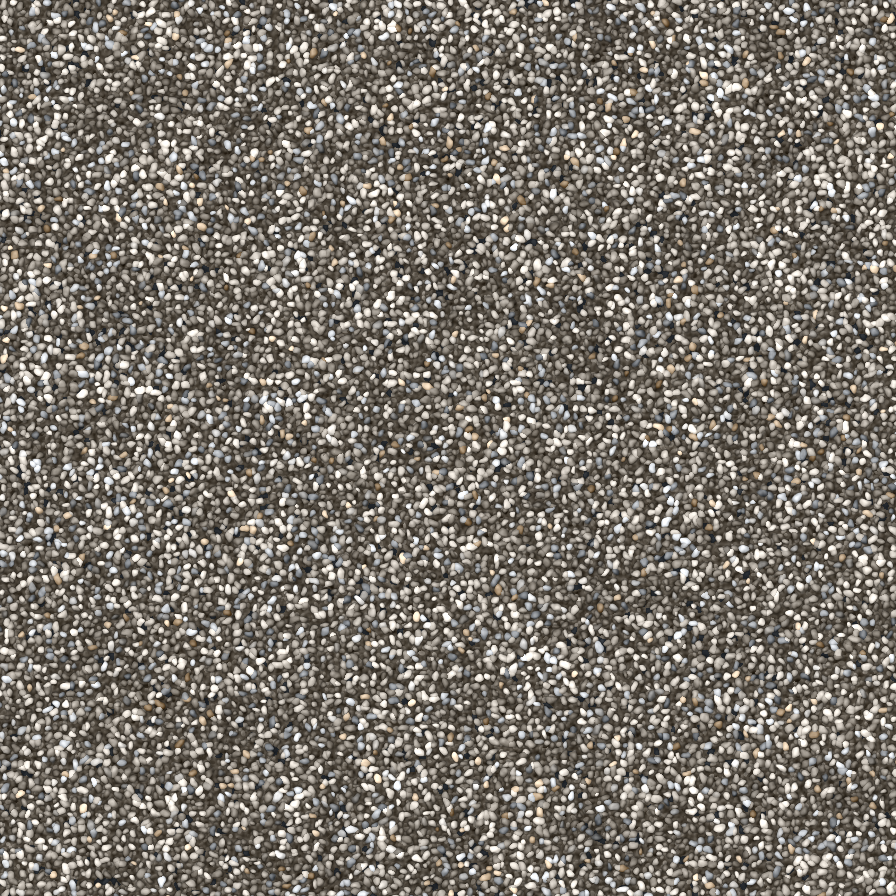
Write a WebGL 1 fragment shader that draws this texture.

```glsl
precision highp float;

uniform vec2 u_resolution;

const float PEBBLES_ACROSS = 104.0;
const float CHIPS_ACROSS = 158.0;
const float GRIT_ACROSS = 185.0;
const vec2 LIGHT_DIRECTION = vec2(-0.55, 0.83);
const vec3 WARM = vec3(0.032, 0.004, -0.034);
const vec3 COOL = vec3(-0.015, 0.0, 0.018);
const vec3 TAN = vec3(0.09, 0.0, -0.11);

vec3 hash3(vec2 p) {
  vec3 q = fract(p.xyx * vec3(0.1031, 0.1030, 0.0973));
  q += dot(q, q.yxz + 33.33);
  return fract((q.xxy + q.yzz) * q.zyx);
}

vec2 gradientAt(vec2 corner) {
  float angle = 6.2832 * hash3(corner).x;
  return vec2(cos(angle), sin(angle));
}

float gradientNoise(vec2 p) {
  vec2 i = floor(p);
  vec2 f = p - i;
  vec2 w = f * f * f * (f * (f * 6.0 - 15.0) + 10.0);
  vec2 e = vec2(1.0, 0.0);
  float low = mix(dot(gradientAt(i), f),
                  dot(gradientAt(i + e.xy), f - e.xy), w.x);
  float high = mix(dot(gradientAt(i + e.yx), f - e.yx),
                   dot(gradientAt(i + e.xx), f - e.xx), w.x);
  return mix(low, high, w.y);
}

// Nearest scattered ellipse: signed distance, light facing, two random values
vec4 nearestGrain(vec2 p, float size, float salt) {
  vec2 home = floor(p);
  vec4 nearest = vec4(9.0, 0.0, 0.0, 0.0);
  for (int y = -1; y <= 1; y++) {
    for (int x = -1; x <= 1; x++) {
      vec2 cell = home + vec2(float(x), float(y));
      vec3 place = hash3(cell + salt);
      vec3 look = hash3(cell + salt + 71.7);
      vec2 offset = p - cell - 0.5 - 0.8 * (place.xy - 0.5);
      float angle = 3.1416 * place.z;
      vec2 axis = vec2(cos(angle), sin(angle));
      vec2 local = vec2(dot(offset, axis), dot(offset, vec2(-axis.y, axis.x)));
      float minor = size * mix(0.26, 0.42, look.x);
      float major = minor * mix(1.05, 1.75, look.y);
      float distance = (length(local / vec2(major, minor)) - 1.0) * minor;
      if (distance < nearest.x) {
        float facing = dot(offset, LIGHT_DIRECTION) / minor;
        nearest = vec4(distance, facing, look.z, fract(look.x * 17.0 + look.y));
      }
    }
  }
  return nearest;
}

float coverage(float distance, float pixel) {
  return 1.0 - smoothstep(-0.6 * pixel, 0.6 * pixel, distance);
}

// Dark bed of fine grit and small chips
vec3 gritBed(vec2 uv, float pixel) {
  float grit = gradientNoise(uv * GRIT_ACROSS);
  vec4 chip = nearestGrain(uv * CHIPS_ACROSS, 1.0, 213.0);
  float chipTone = mix(0.20, 0.50, chip.z) + 0.06 * chip.y;
  float tone = mix(0.25, chipTone, coverage(chip.x, pixel * CHIPS_ACROSS));
  float inky = step(0.965, chip.w);
  tone = mix(tone + 0.20 * grit, 0.11, 0.75 * inky);
  return tone + mix(WARM, COOL, inky);
}

// Pale rounded pebble, lit from the upper left
vec3 pebbleColor(vec4 pebble, float grit) {
  float rim = smoothstep(-0.30, 0.05, pebble.x);
  float tone = mix(0.50, 1.04, pebble.z) - 0.23 * rim;
  tone += 0.10 * pebble.y + 0.14 * grit;
  vec3 tint = mix(WARM, COOL, smoothstep(0.70, 0.85, pebble.w));
  tint = mix(tint, TAN, step(0.96, pebble.w));
  return tone + tint;
}

void main() {
  vec2 uv = gl_FragCoord.xy / u_resolution.y;
  float pixel = 1.0 / u_resolution.y;

  // Uneven density, with a slight warp to roughen the outlines
  float patches = gradientNoise(uv * 13.0) + 0.6 * gradientNoise(uv * 31.0 + 47.0);
  vec2 warp = vec2(gradientNoise(uv * 130.0 + 11.0),
                   gradientNoise(uv * 130.0 + 83.0));
  vec2 pebblePoint = uv * PEBBLES_ACROSS + 0.25 * warp;
  vec4 pebble = nearestGrain(pebblePoint, 1.0 + 0.22 * patches, 5.0);

  vec3 color = gritBed(uv, pixel);
  color *= mix(0.76, 1.04, smoothstep(0.0, 0.22, pebble.x));
  float grit = gradientNoise(uv * GRIT_ACROSS + 29.0);
  color = mix(color, pebbleColor(pebble, grit),
              coverage(pebble.x, pixel * PEBBLES_ACROSS));
  color *= 1.0 + 0.08 * patches;
  gl_FragColor = vec4(clamp(color, 0.0, 1.0), 1.0);
}
```
